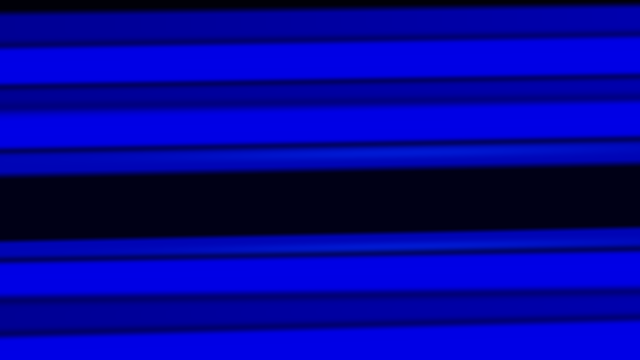
Write a Shadertoy shader that draws this background.

```glsl
// Softly blurred blue light bands, slightly tilted, split by a wide dark gap.

// Signed height above a slanted line given by its left and right ends.
float above(vec2 uv, float left, float right) {
    return uv.y - mix(left, right, uv.x);
}

// Coverage of everything below a line, with a soft edge.
float below(float height, float blur) {
    return 1.0 - smoothstep(-blur, blur, height);
}

// Thin dark line that falls off on both sides.
float seam(float height, float width) {
    return exp(-height * height / (width * width));
}

void mainImage(out vec4 fragColor, in vec2 fragCoord) {
    vec2 uv = fragCoord / iResolution.xy;

    vec3 night = vec3(0.0, 0.0, 0.085);
    vec3 bright = vec3(0.0, 0.0, 0.90);
    vec3 dim = vec3(0.0, 0.0, mix(0.58, 0.68, uv.x));
    vec3 sheen = vec3(0.0, 0.015, 0.71);

    // Slanted boundaries, from top to bottom
    float topEdge = above(uv, 0.963, 0.986);
    float brightA = above(uv, 0.866, 0.898);
    float dimA = above(uv, 0.764, 0.794);
    float brightB = above(uv, 0.688, 0.718);
    float sheenA = above(uv, 0.584, 0.618);
    float gapTop = above(uv, 0.512, 0.546);
    float gapBottom = above(uv, 0.329, 0.368);
    float brightC = above(uv, 0.273, 0.305);
    float dimB = above(uv, 0.176, 0.201);
    float brightD = above(uv, 0.063, 0.109);

    // Bands, each laid over the one above it
    vec3 color = vec3(0.0, 0.0, 0.03);
    color = mix(color, dim, below(topEdge, 0.014));
    color = mix(color, bright, below(brightA, 0.010));
    color = mix(color, dim, below(dimA, 0.010));
    color = mix(color, bright, below(brightB, mix(0.030, 0.012, uv.x)));
    color = mix(color, sheen, below(sheenA, 0.012));
    color = mix(color, night, below(gapTop, 0.014));
    color = mix(color, sheen, below(gapBottom, 0.010));
    color = mix(color, bright, below(brightC, 0.014));
    color = mix(color, dim, below(dimB, 0.014));
    color = mix(color, bright, below(brightD, 0.012));

    // Dark seams between neighbouring bands
    float shade = 0.30 * seam(brightA - 0.008, 0.012)
                + 0.38 * seam(dimA + 0.006, 0.010)
                + 0.22 * seam(brightB - 0.012, 0.014)
                + 0.48 * seam(sheenA + 0.004, 0.010)
                + 0.48 * seam(brightC - 0.004, 0.010)
                + 0.28 * seam(dimB + 0.010, 0.014)
                + 0.30 * seam(brightD - 0.010, 0.012);
    color *= 1.0 - shade;

    // Pale reflections along both sides of the gap
    float spread = exp(-pow((uv.x - 0.62) / 0.33, 2.0));
    float glow = seam(above(uv, 0.554, 0.588), 0.016)
               + seam(above(uv, 0.293, 0.328), 0.014);
    color += vec3(0.0, 0.085, 0.12) * glow * spread;

    fragColor = vec4(color, 1.0);
}
```
